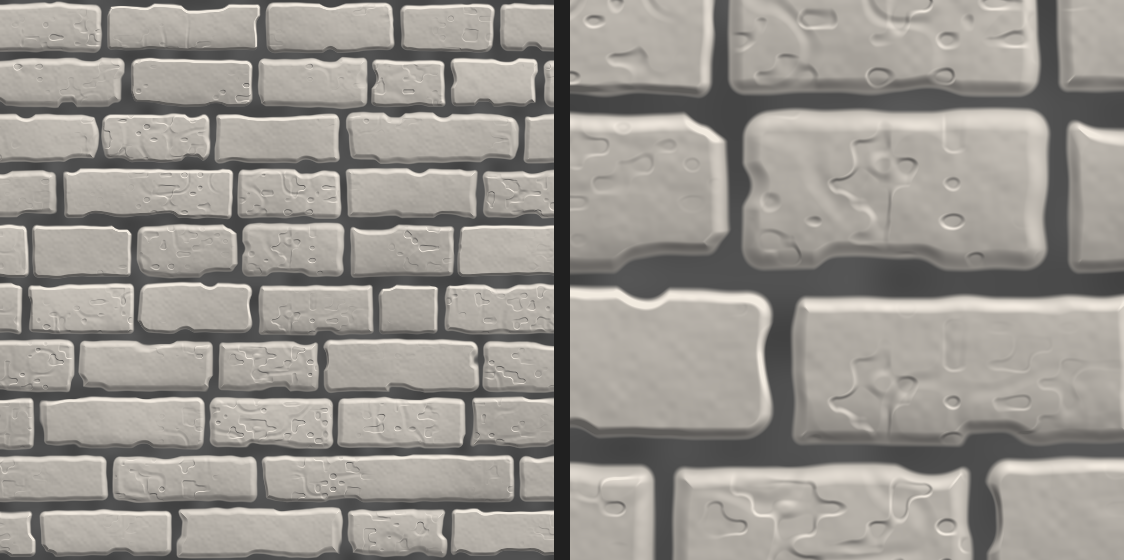
Left: the whole. Right: its middle third, enlarged.
This texture is drawn by a Shadertoy shader. Its source:

```glsl
#define ROWS 10.
#define ROW_JITTER .14
#define JOINT_JITTER .55
#define HALF_GAP vec2(.0043, .0055)
#define BEVEL .009
#define RELIEF .008
#define LIGHT_DIR vec2(.45, .89)
#define STONE vec3(.70, .68, .65)
#define HIGHLIGHT vec3(.95, .92, .88)
#define SHADE vec3(.37, .36, .35)
#define MORTAR vec3(.30, .30, .30)

// Stones per course and the first joint of each course, from the top
const float COUNT[10] = float[10](4., 5., 4., 4., 5., 5., 4., 4., 3., 4.);
const float FIRST[10] = float[10](.19, .23, .18, .11, .055, .045, .137, .067, .2, .067);

struct Stone {
    float dist;   // signed distance to the outline, negative inside
    vec2 id;      // index in course, course
    vec2 local;   // -1..1 across the stone
};

float hash(vec2 p) {
    return fract(sin(dot(p, vec2(127.1, 311.7))) * 43758.5453);
}

float noise(vec2 p) {
    vec2 i = floor(p), f = fract(p);
    f = f * f * (3. - 2. * f);
    return mix(mix(hash(i), hash(i + vec2(1, 0)), f.x),
               mix(hash(i + vec2(0, 1)), hash(i + vec2(1, 1)), f.x), f.y);
}

float wrapIndex(float i, float n) {
    return mod(i + .5, n) - .5;
}

float courseEdge(float k) {
    float m = wrapIndex(k, ROWS);
    return (k + ROW_JITTER * (hash(vec2(m, 7.)) - .5) * step(.5, m)) / ROWS;
}

float jointAt(float row, float j) {
    float n = COUNT[int(row)], m = wrapIndex(j, n);
    float jitter = JOINT_JITTER * (hash(vec2(m, row + 3.)) - .5) * step(.5, m);
    return FIRST[int(row)] + (j + jitter) / n;
}

Stone stoneAt(vec2 p) {
    // Course, then the pair of joints around the point
    float y = 1. - p.y;
    float row = floor(y * ROWS);
    row += step(courseEdge(row + 1.), y) - step(y, courseEdge(row));
    row = clamp(row, 0., ROWS - 1.);
    vec2 lo = vec2(0., 1. - courseEdge(row + 1.));
    vec2 hi = vec2(1., 1. - courseEdge(row));
    Stone s;
    s.id = vec2(0., row);
    for (float j = -2.; j < 6.; j++) {
        float a = jointAt(row, j), b = jointAt(row, j + 1.);
        if (p.x >= a && p.x < b) {
            lo.x = a;
            hi.x = b;
            s.id.x = wrapIndex(j, COUNT[int(row)]);
        }
    }
    // Wobbly rounded box with chipped edges
    vec2 seed = s.id * 17.3;
    vec2 halfSize = .5 * (hi - lo) - HALF_GAP - vec2(.001, .0025 * hash(s.id + 2.));
    vec2 q = p - .5 * (lo + hi);
    s.local = q / halfSize;
    q += .006 * (vec2(noise(p * 11. + seed), noise(p * 11. + seed + 40.)) - .5);
    q += .003 * (vec2(noise(p * 48. + seed), noise(p * 48. + seed + 40.)) - .5);
    float radius = mix(.006, .016, hash(s.id + 9.));
    q = abs(q) - halfSize + radius;
    s.dist = length(max(q, 0.)) + min(max(q.x, q.y), 0.) - radius;
    s.dist += .008 * smoothstep(.62, .9, noise(p * 23. + seed + 5.));
    return s;
}

float heightAt(vec2 p) {
    Stone s = stoneAt(p);
    vec2 seed = s.id * 11.7;
    float bevel = BEVEL * mix(.6, 1.4, hash(s.id + 4.));
    float inside = smoothstep(0., bevel, -s.dist);
    // Fine grain, patches of pits, and winding scars
    float grain = .0006 * noise(p * 170.) + .0022 * noise(p * 48. + seed);
    float worn = smoothstep(.35, .75, noise(p * 9. + seed));
    float pits = smoothstep(.62, .8, noise(p * vec2(72., 90.) + seed));
    float scars = 1. - smoothstep(0., .13, abs(noise(p * 25. + seed) - .5));
    return inside * (RELIEF + grain - worn * (.0028 * pits + .002 * scars));
}

void mainImage(out vec4 fragColor, in vec2 fragCoord) {
    vec2 p = fragCoord / iResolution.xy;
    Stone s = stoneAt(p);

    // Slope facing the light
    vec2 e = vec2(.0015, 0.);
    float h = heightAt(p);
    vec2 slope = vec2(heightAt(p + e.xy) - h, heightAt(p + e.yx) - h) / e.x;
    float lit = -dot(slope, LIGHT_DIR);

    // Stone tone, with a dark foot on some stones
    float tone = 1. + .07 * (hash(s.id + 1.) - .5) + .1 * (noise(p * 8.) - .5);
    vec3 color = STONE * (tone + .05 * s.local.y);
    float foot = step(.55, hash(s.id + 6.)) * smoothstep(.3, 1., -s.local.y);
    color = mix(color, SHADE, .45 * foot * noise(p * 14. + 3.));
    color = mix(color, HIGHLIGHT, clamp(lit * .65, 0., 1.));
    color = mix(color, SHADE, clamp(-lit * .6, 0., 1.));

    // Recessed mortar
    float soft = max(.0018, 1. / iResolution.y);
    vec3 mortar = MORTAR * mix(.85, 1.15, noise(p * 30.));
    color = mix(mortar, color, smoothstep(soft, -soft, s.dist));
    fragColor = vec4(color, 1.);
}
```
